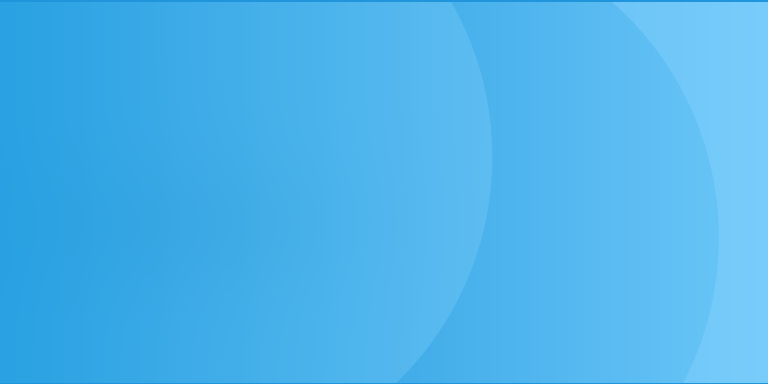
Give the GLSL for this background, as a Shadertoy shader.

```glsl
// Calm blue backdrop: two large overlapping discs on a bright ground.
// Each layer has its own left-to-right gradient, and the discs are cut by
// smoothed circle distances. Thin dark rules close the top and bottom.

// Geometry, in units of canvas height
const float DISC_RADIUS   = 0.816;
const vec2  FRONT_CENTER  = vec2(0.466, 0.591);
const vec2  BACK_CENTER   = vec2(1.056, 0.381);
const float TOP_RULE      = 0.0052;
const float BOTTOM_RULE   = 0.0026;

// Gradient ends: x positions and colours
const vec2 FRONT_SPAN  = vec2(0.0, 1.28);
const vec3 FRONT_LEFT  = vec3(0.160, 0.630, 0.885);
const vec3 FRONT_RIGHT = vec3(0.365, 0.740, 0.945);
const vec2 BACK_SPAN   = vec2(1.04, 1.87);
const vec3 BACK_LEFT   = vec3(0.255, 0.675, 0.912);
const vec3 BACK_RIGHT  = vec3(0.400, 0.765, 0.965);
const vec2 GROUND_SPAN  = vec2(1.60, 2.0);
const vec3 GROUND_LEFT  = vec3(0.425, 0.775, 0.970);
const vec3 GROUND_RIGHT = vec3(0.470, 0.800, 0.980);
const vec3 RULE_COLOR   = vec3(0.125, 0.585, 0.860);

// Faint shade inside the front disc
const vec2  SHADE_CENTER = vec2(0.53, 0.42);
const vec2  SHADE_SIZE   = vec2(0.42, 0.18);
const float SHADE_AMOUNT = 0.014;

vec3 gradient(float x, vec2 span, vec3 left, vec3 right) {
    float t = clamp((x - span.x) / (span.y - span.x), 0.0, 1.0);
    return mix(left, right, t);
}

// Coverage of a region whose signed distance is negative inside
float coverage(float dist, float pixel) {
    return clamp(0.5 - dist / pixel, 0.0, 1.0);
}

float discMask(vec2 p, vec2 center, float pixel) {
    return coverage(length(p - center) - DISC_RADIUS, pixel);
}

void mainImage(out vec4 fragColor, in vec2 fragCoord) {
    float pixel = 1.0 / iResolution.y;
    vec2 p = fragCoord * pixel;

    // Layers
    vec3 ground = gradient(p.x, GROUND_SPAN, GROUND_LEFT, GROUND_RIGHT);
    vec3 back   = gradient(p.x, BACK_SPAN, BACK_LEFT, BACK_RIGHT);
    vec3 front  = gradient(p.x, FRONT_SPAN, FRONT_LEFT, FRONT_RIGHT);

    // Soft shade
    vec2 q = (p - SHADE_CENTER) / SHADE_SIZE;
    front -= SHADE_AMOUNT * exp(-dot(q, q));

    // Stack the discs
    vec3 color = mix(ground, back, discMask(p, BACK_CENTER, pixel));
    color = mix(color, front, discMask(p, FRONT_CENTER, pixel));

    // Border rules
    float rules = max(coverage(1.0 - TOP_RULE - p.y, pixel),
                      coverage(p.y - BOTTOM_RULE, pixel));
    color = mix(color, RULE_COLOR, rules);

    fragColor = vec4(color, 1.0);
}
```
